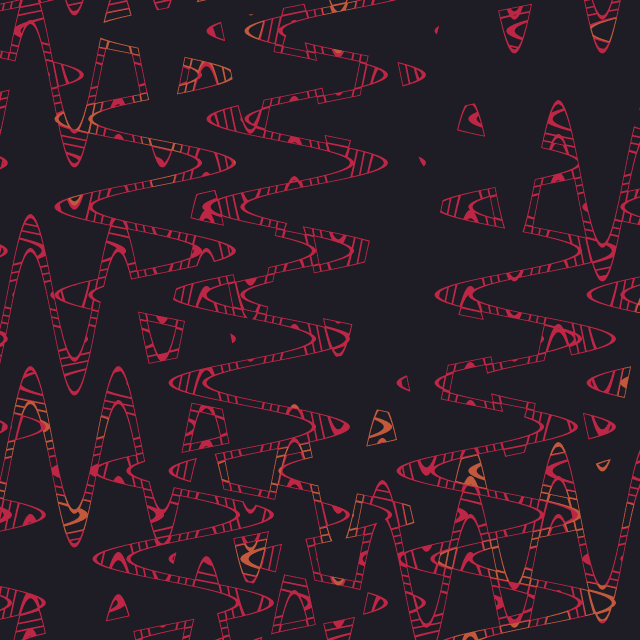
Give the GLSL for this background, as a Shadertoy shader.

```glsl
// Thin red outlines of small cells that trace the borders of hidden blocks.
// The plane is folded by two crossed cosine waves, gridded into cells, and
// only cells on the rim of a block are drawn; some of them are orange.

float hash(vec2 p) {
    vec3 q = fract(p.xyx * vec3(0.1031, 0.1030, 0.0973));
    q += dot(q, q.yzx + 33.33);
    return fract((q.x + q.y) * q.z);
}

// 1 inside a block, 0 outside: a loose checkerboard with shifted rows
float blockMask(vec2 cell) {
    cell.y += floor(3.0 * hash(vec2(floor(cell.x / 10.0), 7.0)));
    cell.x += floor(3.0 * hash(vec2(floor(cell.y / 5.0), 3.0)));
    vec2 block = floor(cell / 5.0);
    float flip = step(0.75, hash(block + 41.0));
    return mod(block.x + block.y + flip, 2.0);
}

// A cell is on the rim if it is inside and touches an outside cell
float rimMask(vec2 cell) {
    if (blockMask(cell) < 0.5) return 0.0;
    float inside = 1.0;
    for (int y = -1; y <= 1; y++)
        for (int x = -1; x <= 1; x++)
            inside *= blockMask(cell + vec2(x, y));
    return 1.0 - inside;
}

vec3 foldedGrid(vec2 p) {
    vec3 ground = vec3(0.118, 0.108, 0.145);

    // Fold space: each axis is displaced by a wave along the other
    vec2 folded = p - 0.112 * cos(45.7 * (p.yx - vec2(0.883, 0.185)));
    vec2 grid = folded * 16.84 + 0.68;
    vec2 cell = floor(grid);

    // Outline of the cell; it swells where the folds turn
    vec2 toEdge = 0.5 - abs(fract(grid) - 0.5);
    if (min(toEdge.x, toEdge.y) > 0.11) return ground;
    if (rimMask(cell) < 0.5) return ground;

    float warm = step(0.87, hash(floor(cell / 2.0) + 17.0));
    return mix(vec3(0.74, 0.15, 0.27), vec3(0.76, 0.35, 0.24), warm);
}

void mainImage(out vec4 fragColor, in vec2 fragCoord) {
    // Average 3 x 3 samples per pixel for smooth edges
    vec3 color = vec3(0.0);
    for (int y = -1; y <= 1; y++)
        for (int x = -1; x <= 1; x++)
            color += foldedGrid((fragCoord + vec2(x, y) / 3.0) / iResolution.y);
    fragColor = vec4(color / 9.0, 1.0);
}
```
